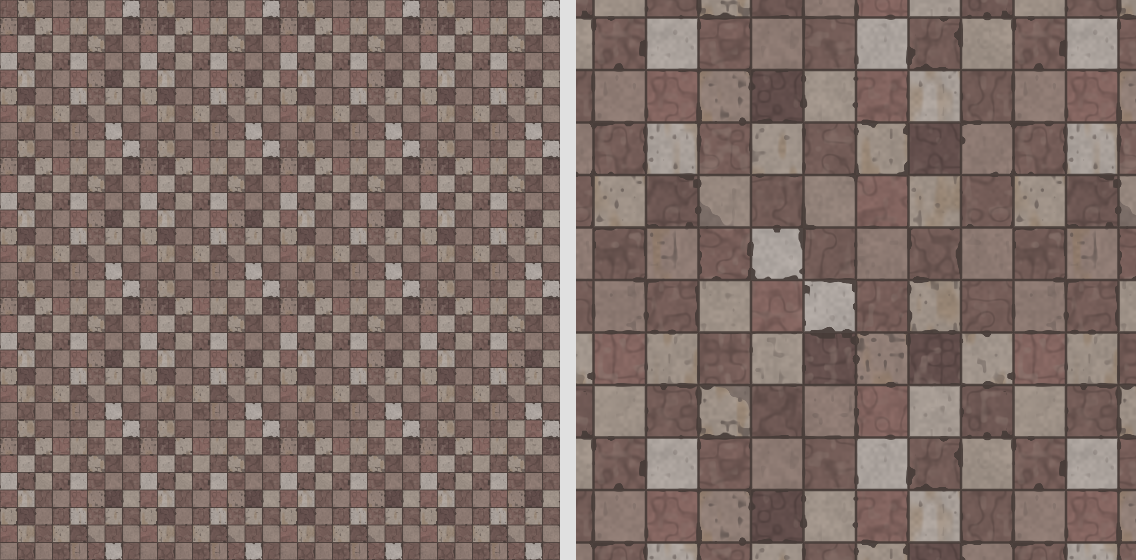
Left, the full canvas; right, a detail of the centre.
Reproduce this texture procedurally as a WebGL 1 fragment shader.

```glsl
precision highp float;

uniform vec2 u_resolution;

const float TILES = 32.0;  // tiles across and down
const float BLOCK = 8.0;   // tiles before the wear repeats

const vec3 ROSY_STONE = vec3(0.55, 0.475, 0.445);
const vec3 BEIGE_STONE = vec3(0.615, 0.565, 0.525);
const vec3 GREY_STONE = vec3(0.675, 0.645, 0.625);
const vec3 OCHRE_STAIN = vec3(0.56, 0.47, 0.38);
const vec3 UMBER_STONE = vec3(0.385, 0.305, 0.295);
const vec3 BROWN_STONE = vec3(0.45, 0.36, 0.34);
const vec3 RED_STONE = vec3(0.515, 0.395, 0.375);
const vec3 MORTAR = vec3(0.44, 0.39, 0.37);
const vec3 GROUT = vec3(0.27, 0.23, 0.215);

float hash(vec2 p, float seed) {
  vec3 v = fract(vec3(p.xyx + seed * 7.31) * vec3(0.1031, 0.1030, 0.0973));
  v += dot(v, v.yzx + 33.33);
  return fract((v.x + v.y) * v.z);
}

// Value noise over one block; whole frequencies make it wrap.
float blockNoise(vec2 p, vec2 frequency, float seed) {
  vec2 period = BLOCK * frequency;
  vec2 x = p * frequency;
  vec2 i = floor(x);
  vec2 f = fract(x);
  f = f * f * (3.0 - 2.0 * f);
  vec2 a = mod(i, period);
  vec2 b = mod(i + 1.0, period);
  float low = mix(hash(a, seed), hash(vec2(b.x, a.y), seed), f.x);
  float high = mix(hash(vec2(a.x, b.y), seed), hash(b, seed), f.x);
  return mix(low, high, f.y);
}

// Thin winding lines where the noise crosses its middle value.
float veins(vec2 p, float frequency, float seed) {
  float n = blockNoise(p, vec2(frequency), seed);
  return 1.0 - smoothstep(0.0, 0.16, abs(n - 0.5));
}

vec3 ramp(vec3 low, vec3 middle, vec3 high, float t) {
  vec3 c = mix(low, middle, smoothstep(0.05, 0.35, t));
  return mix(c, high, smoothstep(0.5, 0.9, t));
}

vec3 paleStone(vec2 p, vec2 cell) {
  vec3 c = ramp(ROSY_STONE, BEIGE_STONE, GREY_STONE, hash(cell, 1.0));
  float wear = hash(cell, 2.0);
  float streak = smoothstep(0.55, 0.9, blockNoise(p, vec2(5.0, 2.0), 3.0));
  c = mix(c, OCHRE_STAIN, 0.5 * streak * step(0.6, wear));
  float pits = smoothstep(0.76, 0.92, blockNoise(p, vec2(9.0, 7.0), 4.0));
  return mix(c, MORTAR * 0.8, pits * mix(0.1, 0.75, wear * wear));
}

vec3 darkStone(vec2 p, vec2 cell) {
  vec3 c = ramp(UMBER_STONE, BROWN_STONE, RED_STONE, hash(cell, 5.0));
  float wear = hash(cell, 6.0);
  c *= 1.0 - 0.13 * veins(p, 4.0, 7.0);
  float scuff = smoothstep(0.62, 0.9, blockNoise(p, vec2(7.0, 6.0), 8.0));
  return mix(c, ROSY_STONE, scuff * mix(0.15, 0.5, wear));
}

// Broken corner on a few tiles, with a ragged diagonal edge.
float brokenCorner(vec2 p, vec2 f, vec2 cell, float pixel) {
  vec2 corner = step(0.5, vec2(hash(cell, 9.0), hash(cell, 10.0)));
  vec2 away = abs(f - corner);
  float size = 0.3 + 0.3 * hash(cell, 11.0);
  float ragged = 0.3 * (blockNoise(p, vec2(6.0), 12.0) - 0.5);
  float edge = away.x * 0.7 + away.y + ragged - size;
  return step(0.87, hash(cell, 13.0)) * (1.0 - smoothstep(-pixel, pixel, edge));
}

// Coverage of the joint, widened by chips along worn edges.
float joint(vec2 p, vec2 f, vec2 cell, float pixel) {
  vec2 inset = 0.5 - abs(f - 0.5);
  float edge = min(inset.x, inset.y);
  float wear = hash(cell, 14.0);
  float chips = smoothstep(0.58, 0.9, blockNoise(p, vec2(6.0), 15.0));
  float halfWidth = 0.024 + 0.11 * wear * wear * chips;
  return clamp((halfWidth - edge) / pixel + 0.5, 0.0, 1.0);
}

void main() {
  vec2 grid = gl_FragCoord.xy / u_resolution * TILES;
  float pixel = TILES / min(u_resolution.x, u_resolution.y);
  vec2 p = mod(grid, BLOCK);
  vec2 cell = floor(p);
  vec2 f = fract(p);

  // Checkerboard of pale and dark stone
  float dark = mod(cell.x + cell.y, 2.0);
  vec3 color = mix(paleStone(p, cell), darkStone(p, cell), dark);
  color = mix(color, MORTAR, 0.75 * (1.0 - dark) * brokenCorner(p, f, cell, pixel));

  // Mottling and fine grain
  float mottle = blockNoise(p, vec2(3.0), 16.0) - 0.5;
  float grain = blockNoise(p, vec2(13.0), 17.0) - 0.5;
  color *= 1.0 + 0.07 * mottle + 0.09 * grain;

  color = mix(color, GROUT, 0.9 * joint(p, f, cell, pixel));
  gl_FragColor = vec4(color, 1.0);
}
```
